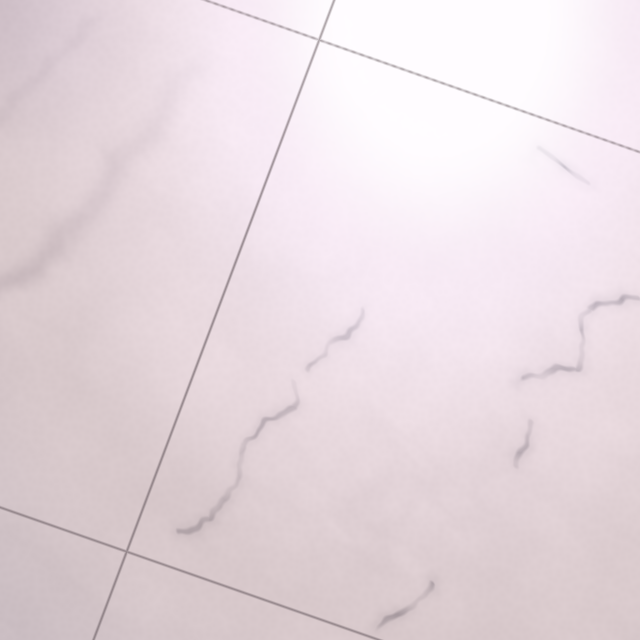
A WebGL 2 fragment shader for this texture:

```glsl
#version 300 es
precision highp float;
// Pale marble floor tiles, tilted, with thin grey joints, faint veins and a bright reflected light.
uniform vec2 u_resolution;
out vec4 outColor;

vec2 hash2(vec2 c) {
  return fract(sin(vec2(dot(c, vec2(127.1, 311.7)), dot(c, vec2(269.5, 183.3)))) * 43758.5);
}

// Distance to the nearest scattered cell point, about 0 to 1.
float cellular(vec2 p) {
  vec2 cell = floor(p);
  float nearest = 4.0;
  for (int y = -1; y <= 1; y++)
    for (int x = -1; x <= 1; x++) {
      vec2 c = cell + vec2(x, y);
      vec2 d = c + hash2(c) - p;
      nearest = min(nearest, dot(d, d));
    }
  return sqrt(nearest);
}

// Layered sines that bend straight strokes into natural wandering ones.
vec2 wander(vec2 p) {
  vec2 w = vec2(0.0);
  float freq = 38.0, amp = 0.007;
  for (int i = 0; i < 4; i++) {
    w += amp * sin(freq * p.yx + vec2(1.3, 4.1) * float(i) + 0.6 * freq * p);
    freq *= 1.9;
    amp *= 0.5;
  }
  return w;
}

// x: distance to the segment, y: position along it.
vec2 segment(vec2 p, vec2 a, vec2 b) {
  vec2 d = b - a;
  float h = clamp(dot(p - a, d) / dot(d, d), 0.0, 1.0);
  return vec2(length(p - a - d * h), h);
}

// Light falling off from white through pink to a dull mauve.
vec3 lightRamp(float r) {
  vec3 c = mix(vec3(1.0, 0.99, 1.0), vec3(0.97, 0.92, 0.96), smoothstep(0.2, 0.44, r));
  c = mix(c, vec3(0.91, 0.85, 0.87), smoothstep(0.4, 0.74, r));
  c = mix(c, vec3(0.85, 0.79, 0.80), smoothstep(0.68, 1.0, r));
  return mix(c, vec3(0.78, 0.73, 0.75), smoothstep(1.0, 1.42, r));
}

// Fine veins: start and end of each stroke.
const vec4 VEINS[11] = vec4[11](
  vec4(0.28, 0.175, 0.33, 0.18), vec4(0.33, 0.18, 0.39, 0.31),
  vec4(0.39, 0.31, 0.455, 0.37), vec4(0.455, 0.37, 0.464, 0.405),
  vec4(0.49, 0.43, 0.575, 0.52), vec4(0.82, 0.41, 0.90, 0.42),
  vec4(0.90, 0.42, 0.922, 0.52), vec4(0.922, 0.52, 0.995, 0.53),
  vec4(0.80, 0.265, 0.828, 0.345), vec4(0.60, 0.015, 0.675, 0.095),
  vec4(0.835, 0.76, 0.91, 0.72));

void main() {
  vec2 p = gl_FragCoord.xy / u_resolution;
  float soft = 1.0 / min(u_resolution.x, u_resolution.y);

  // Reflected light, with a dim upper left corner
  float radius = length((p - vec2(0.69, 0.99)) * vec2(1.35, 1.0));
  vec3 color = lightRamp(radius);
  color -= vec3(0.05, 0.05, 0.03) * (1.0 - smoothstep(0.0, 0.32, length(p - vec2(0.0, 1.0))));
  float dim = smoothstep(0.15, 0.6, radius);

  // Cloudy stone and fine grain
  vec2 bend = wander(p);
  float cloud = cellular(p * 5.0 + bend * 12.0) + 0.5 * cellular(p * 13.0 + bend * 20.0);
  color -= dim * 0.022 * (cloud - 0.7);
  color += dim * 0.012 * (cellular(p * 85.0) - 0.5);
  float smudge = exp(-dot((p - vec2(0.6, 0.2)) * vec2(5.0, 8.0), (p - vec2(0.6, 0.2)) * vec2(5.0, 8.0)));
  color -= 0.03 * smudge * cellular(p * 18.0 + bend * 30.0);

  // Broad soft bands, denser on the lower edge
  vec2 q = p + bend * 0.8;
  vec2 low = segment(q, vec2(-0.03, 0.535), vec2(0.09, 0.61));
  vec2 high = segment(q, vec2(0.09, 0.61), vec2(0.30, 0.89));
  vec2 far = segment(q, vec2(-0.02, 0.80), vec2(0.15, 0.97));
  float band = max(exp(-pow(low.x / 0.02, 2.0)),
                   exp(-pow(high.x / 0.022, 2.0)) * (1.0 - 0.75 * high.y));
  band = max(band, 0.4 * exp(-pow(far.x / 0.012, 2.0)));
  color -= vec3(0.065, 0.065, 0.06) * band * (0.7 + 0.5 * cellular(p * 14.0));

  // Broken fine veins with a faint halo
  float vein = 0.0;
  for (int i = 0; i < 11; i++) {
    vec2 s = segment(p + bend, VEINS[i].xy, VEINS[i].zw);
    float strength = 0.45 + 0.55 * hash2(vec2(i, 7)).x;
    float thick = 0.0015 + 0.0025 * cellular(p * 24.0 + float(i));
    float core = 1.0 - smoothstep(thick - soft, thick + 0.003 + soft, s.x);
    vein = max(vein, strength * (core + 0.35 * exp(-pow(s.x / 0.013, 2.0))));
  }
  vein *= 0.3 + 0.7 * smoothstep(0.2, 0.75, cellular(p * 17.0 + 3.0));
  color -= vec3(0.19, 0.18, 0.17) * vein;

  // Tilted square tiles: x runs across, y runs up the steep joint
  mat2 tileAxes = mat2(0.806, -0.282, 0.3008, 0.7995);
  vec2 tile = inverse(tileAxes) * (p - vec2(0.198, 0.138));
  vec2 gap = abs(fract(tile + 0.5) - 0.5) * 0.854;
  vec2 joint = 1.0 - smoothstep(vec2(0.0012 - soft), vec2(0.0022 + soft), gap);
  float upper = step(0.5, tile.y);
  joint.x *= 0.72 - 0.12 * smoothstep(0.6, 1.1, tile.y);
  joint.y *= mix(0.68, 0.5 + 0.1 * sin(tile.x * 400.0), upper);
  color = mix(color, vec3(0.46, 0.41, 0.43), max(joint.x, joint.y));

  outColor = vec4(clamp(color, 0.0, 1.0), 1.0);
}
```
